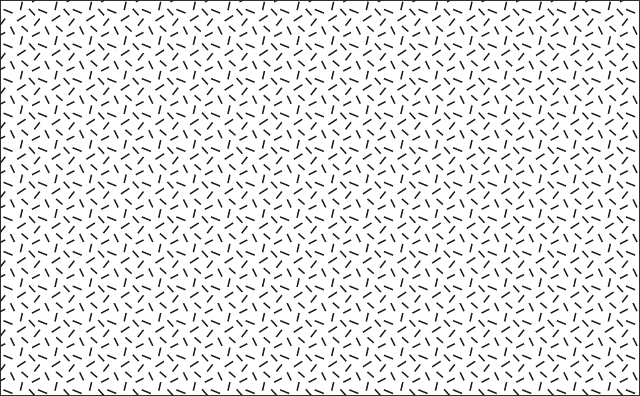
Give the GLSL for this pattern, as a Shadertoy shader.

```glsl
// Seamless scatter of short dark dashes on white paper inside a hairline frame.
// One motif of eight tilted bars is repeated over a square grid: each bar is
// a box distance function, measured to its nearest periodic copy.

const float TILES_PER_HEIGHT = 11.45;
const vec2  GRID_OFFSET = vec2(0.184, 0.665);
const float DASH_HALF_WIDTH = 0.0222;   // in tiles
const float FRAME_WIDTH = 0.0022;       // in canvas heights
const vec3  PAPER = vec3(1.0);
const vec3  INK = vec3(0.10);

// Motif: centre x, centre y, tilt in degrees, half length (tile units)
const vec4 DASHES[8] = vec4[8](
    vec4(0.435, 0.613,  77.0, 0.125),
    vec4(0.854, 0.790,  27.0, 0.125),
    vec4(0.435, 0.258,  33.0, 0.145),
    vec4(0.886, 0.145,  52.0, 0.130),
    vec4(0.741, 0.435, -48.0, 0.125),
    vec4(0.048, 0.460, -22.0, 0.140),
    vec4(0.177, 0.903, -64.0, 0.128),
    vec4(0.532, 0.952, -41.0, 0.120));

// Signed distance to a box centred at the origin
float boxDistance(vec2 p, vec2 halfSize) {
    vec2 d = abs(p) - halfSize;
    return length(max(d, 0.0)) + min(max(d.x, d.y), 0.0);
}

// Signed distance to a bar that repeats once per unit tile
float dashDistance(vec2 p, vec4 dash, float halfWidth) {
    vec2 toCentre = p - dash.xy;
    toCentre -= floor(toCentre + 0.5);
    float tilt = radians(dash.z);
    vec2 along = vec2(cos(tilt), sin(tilt));
    vec2 across = vec2(-along.y, along.x);
    vec2 local = vec2(dot(toCentre, along), dot(toCentre, across));
    return boxDistance(local, vec2(dash.w, halfWidth));
}

// Distance to the closest dash of the whole motif
float motifDistance(vec2 p, float halfWidth) {
    float nearest = 1.0;
    for (int i = 0; i < 8; i++) {
        nearest = min(nearest, dashDistance(p, DASHES[i], halfWidth));
    }
    return nearest;
}

// Smooth ink coverage from a signed distance
float coverage(float dist, float pixel) {
    return 1.0 - smoothstep(-0.6 * pixel, 0.6 * pixel, dist);
}

void mainImage(out vec4 fragColor, in vec2 fragCoord) {
    vec2 canvas = iResolution.xy / iResolution.y;
    vec2 p = fragCoord / iResolution.y;
    float pixel = 1.0 / iResolution.y;

    // Repeating dashes
    vec2 tile = p * TILES_PER_HEIGHT - GRID_OFFSET;
    float ink = coverage(motifDistance(tile, DASH_HALF_WIDTH), pixel * TILES_PER_HEIGHT);

    // Hairline frame along the canvas edge
    float toEdge = -boxDistance(p - 0.5 * canvas, 0.5 * canvas);
    ink = max(ink, coverage(toEdge - FRAME_WIDTH, pixel));

    fragColor = vec4(mix(PAPER, INK, ink), 1.0);
}
```
